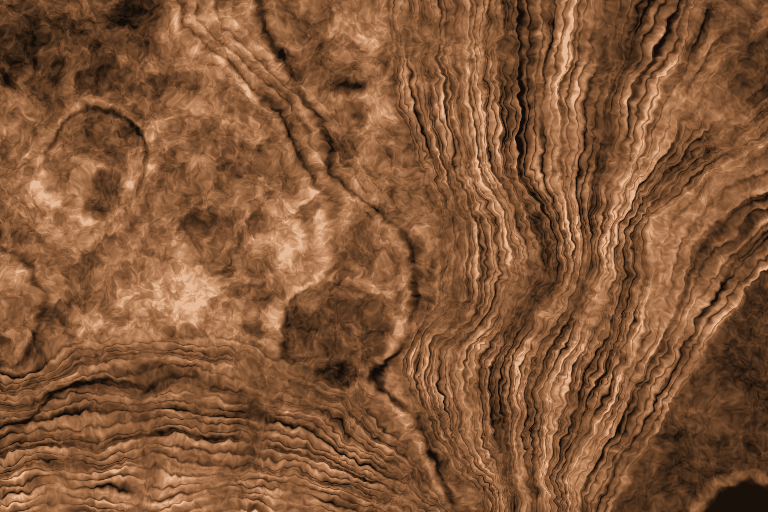
Write a WebGL 2 fragment shader that draws this texture.

```glsl
#version 300 es
precision highp float;
// Eroded sandstone: a mottled slab, strata fanning down to a throat, flat beds.
// Boundary curves set a layer phase; its sawtooth makes ledges, noise weathers them.
uniform vec2 u_resolution;
out vec4 fragColor;

vec2 gradientAt(vec2 cell) {
  vec3 q = fract(cell.xyx * vec3(.1031, .103, .0973));
  q += dot(q, q.yzx + 33.33);
  float angle = 6.2832 * fract((q.x + q.y) * q.z);
  return vec2(cos(angle), sin(angle));
}

float noise(vec2 p) {
  vec2 i = floor(p), f = p - i, e = vec2(1, 0);
  vec2 w = f * f * f * (f * (f * 6. - 15.) + 10.);
  float low = mix(dot(gradientAt(i), f), dot(gradientAt(i + e), f - e), w.x);
  float high = mix(dot(gradientAt(i + e.yx), f - e.yx), dot(gradientAt(i + 1.), f - 1.), w.x);
  return 1.4 * mix(low, high, w.y);
}

float fbm(vec2 p) {
  float sum = 0., amp = .55;
  for (int i = 0; i < 5; i++) {
    sum += amp * noise(p);
    p = mat2(1.6, 1.2, -1.2, 1.6) * p + 7.3;
    amp *= .6;
  }
  return sum;
}

float ramp(float a, float b, float x) { return smoothstep(a, b, x); }
float span(float x, float a, float b) { return clamp((x - a) / (b - a), 0., 1.); }
float bump(float x, float c, float w) { return exp(-(x - c) * (x - c) / (w * w)); }
float spot(vec2 p, float x, float y, float r) { return bump(distance(p, vec2(x, y)), 0., r); }
float bend(float x) { return max(x, 0.) * max(x, 0.); }

// Pale lip before each whole phase, dark undercut after it; fades when too fine
float ledge(float phase) {
  float f = fract(phase);
  float lip = ramp(.35, .85, f) * ramp(1., .92, f);
  float undercut = ramp(.3, .06, f) * ramp(0., .05, f);
  return (lip - 1.25 * undercut) * ramp(.5, .2, fwidth(phase));
}

void main() {
  vec2 p = gl_FragCoord.xy / u_resolution.y;
  float shade = ramp(.55, .95, distance(p, vec2(.72, .45)));
  float freq = 8., sway = .014;
  for (int i = 0; i < 3; i++) {
    p += sway * vec2(noise(p * freq), noise(p * freq + 40.));
    freq *= 2.9;
    sway *= .6;
  }
  float x = p.x, y = p.y;
  float rough = fbm(p * 8.), flakes = fbm(p * 17. + 5.), island = fbm(p * 6. + 13.);

  // Boundaries of the fan, left to right
  float slabEdge = .645 - .1 * ramp(.48, .4, y) + .28 * ramp(.28, .05, y)
    - .08 * ramp(.58, .74, y) - .22 * ramp(.72, 1., y);
  float shelf = .8 - .17 * ramp(.5, .68, y) - .13 * ramp(.7, 1., y)
    - .07 * bump(y, .26, .06) + .08 * bump(y, 0., .12);
  float fanStart = .76 + .1 * bump(y, .48, .25) + .17 * bump(y, 0., .14) - .03 * bump(y, .29, .08);
  float cleft = 1.01 + .075 * bump(y, .5, .12) - .04 * bump(y, .22, .12);
  float ridge = 1.07 + .3 * pow(max(y, 0.), 1.5) + .02 * bump(y, .45, .08) - .025 * bump(y, .18, .1);
  float vein = 1.11 + .16 * ramp(0., .45, y) + 4.5 * bend(y - .5);
  float rightEdge = 1.19 + .6 * y + 6. * bend(y - .42);
  float phase = span(x, slabEdge, shelf) + span(x, shelf, fanStart) + 8. * span(x, fanStart, cleft)
    + 6. * span(x, cleft, ridge) + 5. * span(x, ridge, vein) + 3. * span(x, vein, rightEdge);

  // Fan: broad light and dark bands, then two scales of broken ledges
  float fanTone = .47 + .15 * bump(phase, 7., .8) - .17 * bump(phase, 9.9, 1.)
    + .15 * bump(phase, 12., .8) - .14 * bump(phase, 14., .9) + .2 * bump(phase, 16.2, 1.)
    - .1 * bump(phase, 18.5, 1.) + .22 * bump(phase, 21., .6) - .08 * bump(phase, 22.6, .8);
  float worn = 1. - .65 * ramp(.55, .85, y) * ramp(15.5, 17.5, phase);
  float broken = worn * max(.2, 1. + 1.5 * noise(p * vec2(13, 6)));
  fanTone += .13 * broken * ledge(phase) + .16 * rough + .1 * noise(vec2(phase * 5., y * 7.))
    + .1 * broken * ledge(phase * 2.6 + .5 * noise(p * vec2(9, 5)));

  // Slab and shelf: crisp mineral islands, flakes, undercut edges
  float slabTone = .47 + .13 * ramp(-.05, .06, island) + .18 * rough
    + .09 * ramp(.02, .14, flakes) - .09 * ramp(.1, .25, -flakes);
  float cut = .7 + noise(p * 9.), beyond = ramp(-.006, .006, x - slabEdge);
  slabTone += .17 * bump(x - slabEdge, -.014, .012) - .2 * cut * bump(x - slabEdge, .006, .007);
  slabTone += .13 * bump(x - shelf, -.014, .012) - .36 * cut * bump(x - shelf, .007, .009);
  slabTone += .09 * beyond * ramp(.55, .7, y) * ledge(3. * span(x - slabEdge, 0., .11));
  slabTone -= .2 * beyond * ramp(.12, .1, distance(p, vec2(.645, .345)));

  // Oval hollow with an inner crescent, and a cove at the left border
  vec2 q = p - vec2(.19, .685);
  float oval = length(q), crescent = distance(p, vec2(.205, .61));
  slabTone += .14 * bump(oval, .113, .01) - .28 * bump(oval, .099, .006) * ramp(-.08, .05, q.y + .4 * q.x);
  slabTone += .1 * bump(crescent, .06, .008) - .12 * ramp(.055, .04, crescent);
  float cove = length((p - vec2(-.01, .4)) * vec2(1, .8));
  slabTone += .1 * bump(cove, .078, .01) - .22 * bump(cove, .092, .006);

  // Right flank, then flat beds that thin towards the throat
  float tone = mix(slabTone, fanTone, ramp(-.015, .015, x - fanStart));
  tone = mix(tone, .37 + .25 * rough, ramp(-.005, .01, x - rightEdge));
  float sag = bend(x - .38), bedTop = .34 - .06 * bump(x, 0., .12) - 1.3 * sag;
  float depth = (bedTop - y) / max(bedTop + .06, .05);
  float bedPhase = -depth * 8. - .5 * noise(p * vec2(5, 9));
  float bedTone = .44 + .15 * ramp(.45, .8, depth) * ramp(.85, .4, x) + .17 * rough
    + .1 * broken * (ledge(bedPhase) + ledge(bedPhase * 2.7)) + .12 * noise(vec2(x * 5., depth * 28.));
  bedTone -= .3 * bump(y, .25 - .11 * bump(x, 0., .09) - sag, .008) * ramp(.45, .2, x);
  tone = mix(tone, bedTone, ramp(-.008, .012, bedTop - y));

  // Bleached and stained areas
  tone += .13 * spot(p, .05, .7, .08) + .14 * spot(p, .28, .5, .1) + .18 * spot(p, .4, .385, .1)
    + .15 * spot(p, .61, .53, .06) + .14 * spot(p, .7, .95, .06) + .12 * spot(p, .76, .47, .06)
    + .26 * spot(p, 1.43, .77, .06) + .22 * spot(p, 1.36, .4, .06);
  tone -= .16 * spot(p, .12, .9, .17) + .1 * spot(p, .43, .62, .08) + .15 * spot(p, .25, .96, .06)
    + .14 * spot(p, 1.42, .95, .14) + .4 * bump(y, .825, .015) * bump(x, .685, .04);

  // Grain, corner shade and the dark hollow with its pale rim
  tone += .22 * fbm(p * 38.) + .08 * noise(p * 130.) - .1 * shade;
  float hollow = length((p - vec2(1.46, -.02)) * vec2(.8, 1));
  tone = mix(tone + .25 * bump(hollow, .085, .01), .1, ramp(.078, .066, hollow));
  float red = clamp(tone, .07, .9);
  fragColor = vec4(red * (vec3(1, .635, .37) + vec3(0, .27, .45) * pow(red, 4.)), 1);
}
```
